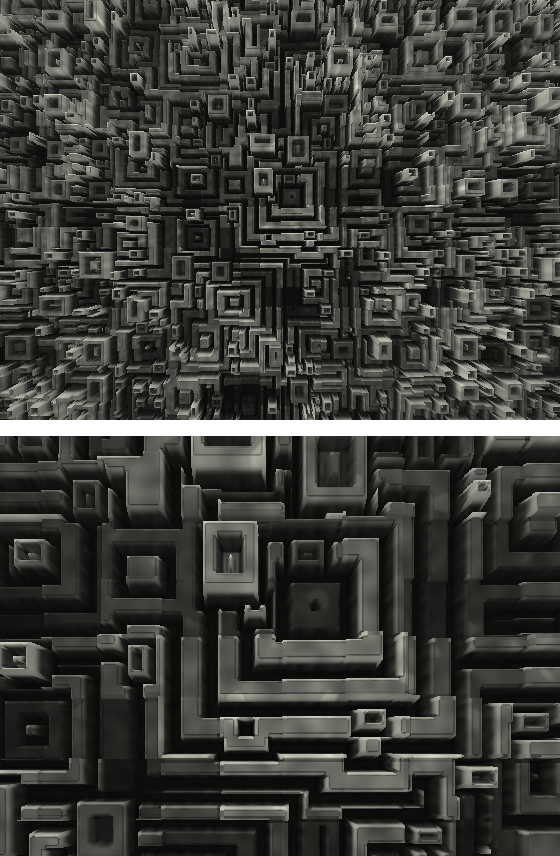
Top, the full canvas; bottom, a detail of the centre.
A WebGL 1 fragment shader for this texture:

```glsl
precision highp float;

// A dark metal maze of nested stepped ridges and small inset blocks, seen from above.
// Square-metric distance rings and boxes form a height field; each view ray is marched
// down through it in perspective, then shaded by slope, edge convexity and depth.

uniform vec2 u_resolution;

const float RELIEF_DEPTH = 0.13;
const float RING_SPACING = 0.022;
const float EDGE_SOFTNESS = 0.0035;
const int MARCH_STEPS = 28;

vec2 hash2(vec2 cell) {
  vec3 q = fract(cell.xyx * vec3(0.1031, 0.1030, 0.0973));
  q += dot(q, q.yzx + 33.33);
  return fract((q.xx + q.yz) * q.zy);
}

float cornerRamp(vec2 corner, vec2 offset) {
  return dot(hash2(corner) * 2.0 - 1.0, offset);
}

float gradientNoise(vec2 p) {
  vec2 c = floor(p);
  vec2 f = p - c;
  vec2 u = f * f * f * (f * (f * 6.0 - 15.0) + 10.0);
  vec2 e = vec2(1.0, 0.0);
  float low = mix(cornerRamp(c, f), cornerRamp(c + e, f - e), u.x);
  float high = mix(cornerRamp(c + e.yx, f - e.yx), cornerRamp(c + 1.0, f - 1.0), u.x);
  return mix(low, high, u.y);
}

// Distance to scattered seeds in a square metric: its contours are staircases.
float squareDistance(vec2 p, float cellSize) {
  vec2 g = p / cellSize;
  vec2 home = floor(g);
  float nearest = 8.0;
  for (int j = -1; j <= 1; j++) {
    for (int i = -1; i <= 1; i++) {
      vec2 cell = home + vec2(float(i), float(j));
      vec2 r = hash2(cell);
      vec2 stretch = mix(vec2(0.8), vec2(1.25), fract(r * 17.0));
      vec2 d = abs(g - cell - 0.2 - 0.6 * r) * stretch;
      float delay = 0.6 * fract(r.x * 31.0 + r.y * 17.0);
      nearest = min(nearest, max(d.x, d.y) + delay);
    }
  }
  return nearest * cellSize;
}

// Sets a raised block with a square groove and a shallow moat into some grid cells.
float addBlocks(float ground, vec2 p, float cellSize, float amount, float seed) {
  vec2 g = p / cellSize;
  vec2 r = hash2(floor(g) + seed);
  vec2 s = hash2(floor(g) + seed + 19.7);
  vec2 q = abs(fract(g) - 0.5 - (r - 0.5) * 0.2) - mix(vec2(0.2), vec2(0.36), s);
  float d = max(q.x, q.y);
  float soft = EDGE_SOFTNESS / cellSize;
  float body = 1.0 - smoothstep(-soft, 0.0, d);
  float groove = smoothstep(0.0, soft, -0.13 - d);
  float core = smoothstep(0.0, soft, -0.22 - d);
  float top = 0.4 + 0.6 * fract(r.x * 13.0);
  float block = top * body * (1.0 - 0.45 * groove + 0.35 * core);
  float present = step(fract(r.y * 29.0 + s.x), amount);
  return mix(ground, block, present * (1.0 - smoothstep(0.03, 0.03 + soft, d)));
}

float heightAt(vec2 p) {
  float rings = squareDistance(p, 0.13) / RING_SPACING;
  float t = fract(rings);
  float ridge = smoothstep(0.0, 0.16, t) * (1.0 - smoothstep(0.62, 0.78, t));
  float terrain = gradientNoise(floor(p / 0.045) * 0.37 + 5.3);
  float levelHeight = hash2(vec2(floor(rings), 3.0)).x - 0.5;
  float h = ridge * clamp(0.53 + 0.35 * levelHeight + 0.7 * terrain, 0.15, 0.92);
  float amount = 0.18 + 0.25 * smoothstep(0.2, 0.6, length(p));
  h = addBlocks(h, p, 0.042, amount, 41.0);
  return addBlocks(h, p, 0.09, amount, 7.0);
}

// Ground point seen at screen point p if the surface there has height z.
vec2 groundPoint(vec2 p, float z) {
  return p - RELIEF_DEPTH * z * (p + vec2(0.02, 0.1));
}

float marchHeight(vec2 p) {
  float stepSize = 1.0 / float(MARCH_STEPS);
  float z = 1.0;
  for (int i = 0; i < MARCH_STEPS; i++) {
    z -= stepSize;
    if (heightAt(groundPoint(p, z)) >= z) break;
  }
  float below = max(z, 0.0);
  float above = below + stepSize;
  for (int i = 0; i < 4; i++) {
    float middle = 0.5 * (below + above);
    if (heightAt(groundPoint(p, middle)) >= middle) below = middle;
    else above = middle;
  }
  return below;
}

float surfaceTone(vec2 q, float z) {
  vec2 e = vec2(0.003, 0.0);
  float right = heightAt(q + e), left = heightAt(q - e);
  float up = heightAt(q + e.yx), down = heightAt(q - e.yx);
  vec2 slope = vec2(right - left, up - down) * RELIEF_DEPTH / (2.0 * e.x);
  float convexity = heightAt(q) - 0.25 * (right + left + up + down);
  vec2 facing = -slope / (length(slope) + 0.001);
  float lit = 0.5 + 0.5 * dot(facing, normalize(vec2(-0.35, 0.9)));
  float rim = smoothstep(0.03, 0.15, convexity) * smoothstep(0.1, 0.5, z);
  float wall = smoothstep(2.0, 7.0, length(slope)) * (1.0 - rim);

  // Mottled flat tops, streaked walls, bright bevels and a few glints
  float topTone = 0.03 + 0.4 * smoothstep(0.1, 0.85, z);
  topTone *= 1.0 + 0.5 * gradientNoise(q * 60.0);
  float along = dot(q, vec2(-facing.y, facing.x));
  float streak = 1.0 + 0.9 * gradientNoise(vec2(along * 160.0, z * 1.5));
  float wallTone = (0.03 + 0.26 * z * (0.35 + 0.65 * lit)) * streak;
  float glint = smoothstep(0.25, 0.42, gradientNoise(q * 45.0)) * z;
  float tone = mix(topTone, wallTone, wall) + rim * (0.03 + 0.28 * lit * lit);
  tone += 0.16 * glint * (1.0 - wall);
  return tone * (1.0 - 0.6 * smoothstep(0.02, 0.2, -convexity));
}

void main() {
  vec2 p = (gl_FragCoord.xy - 0.5 * u_resolution) / u_resolution.y;
  float z = marchHeight(p);
  float tone = surfaceTone(groundPoint(p, z), z) * (1.0 + 0.25 * p.y);
  vec3 metalTint = vec3(0.99, 1.0, 0.93);
  gl_FragColor = vec4(metalTint * clamp(tone + 0.02, 0.0, 0.85), 1.0);
}
```
